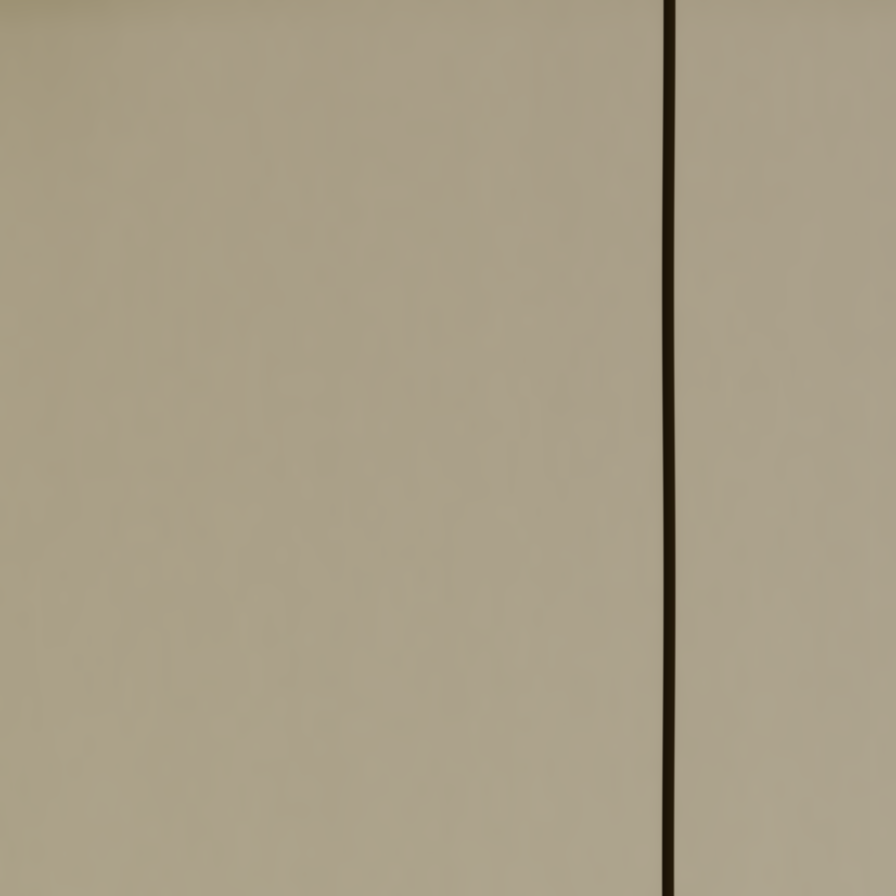
This texture is drawn by a Shadertoy shader. Its source:

```glsl
// Draws a warm beige brushed panel split by one thin, slightly wavering dark vertical seam.

const vec3 PANEL_TOP = vec3(0.658, 0.616, 0.525);
const vec3 PANEL_BOTTOM = vec3(0.677, 0.640, 0.548);
const vec3 RIGHT_TINT = vec3(0.004, 0.005, 0.012);
const vec3 CORNER_SHADE = vec3(0.045, 0.045, 0.065);
const vec3 SEAM_COLOR = vec3(0.120, 0.085, 0.030);
const float SEAM_X = 0.7464;
const float SEAM_HALF_WIDTH = 0.0066;
const float SEAM_SOFTNESS = 0.0016;
const float WAVER_SIZE = 0.0008;
const float WAVER_PERIOD = 0.65;
const float HALO_WIDTH = 0.012;
const float HALO_STRENGTH = 0.022;
const float STREAK_STRENGTH = 0.008;
const float MOTTLE_STRENGTH = 0.006;
const float TAU = 6.28318;

float hash(vec2 p) {
    vec3 q = fract(vec3(p.xyx) * 0.1031);
    q += dot(q, q.yzx + 33.33);
    return fract((q.x + q.y) * q.z);
}

float valueNoise(vec2 p) {
    vec2 cell = floor(p);
    vec2 f = fract(p);
    f = f * f * (3.0 - 2.0 * f);
    float low = mix(hash(cell), hash(cell + vec2(1.0, 0.0)), f.x);
    float high = mix(hash(cell + vec2(0.0, 1.0)), hash(cell + vec2(1.0, 1.0)), f.x);
    return mix(low, high, f.y);
}

// Broad light falloff with a faint darkening along the top edge
vec3 panelColor(vec2 uv) {
    vec3 color = mix(PANEL_BOTTOM, PANEL_TOP, uv.y);
    color += RIGHT_TINT * (2.0 * uv.x - 1.0);
    float topShade = smoothstep(0.955, 1.01, uv.y);
    float sideWeight = 0.25 + 0.65 * smoothstep(0.45, 0.0, uv.x)
                     + 0.25 * smoothstep(0.75, 1.0, uv.x);
    float leftCorner = smoothstep(0.22, 0.0, length((uv - vec2(0.0, 1.0)) * vec2(1.0, 0.8)));
    return color - CORNER_SHADE * (0.7 * topShade * sideWeight + 0.4 * leftCorner);
}

// Long vertical streaks over soft, low-contrast mottling
float panelGrain(vec2 uv) {
    float streaks = 0.0;
    float weight = 0.5;
    vec2 scale = vec2(14.0, 1.2);
    for (int i = 0; i < 3; i++) {
        streaks += weight * (valueNoise(uv * scale + 17.0 * float(i)) - 0.5);
        scale *= vec2(2.3, 1.7);
        weight *= 0.6;
    }
    float mottle = valueNoise(uv * vec2(70.0, 42.0) + 91.0) - 0.5;
    return STREAK_STRENGTH * streaks + MOTTLE_STRENGTH * mottle;
}

void mainImage(out vec4 fragColor, in vec2 fragCoord) {
    vec2 uv = fragCoord / iResolution.xy;
    vec3 color = panelColor(uv) + panelGrain(uv);

    // Seam with a soft halo, widest on its left side
    float center = SEAM_X + WAVER_SIZE * cos(TAU * (1.0 - uv.y) / WAVER_PERIOD);
    float offset = uv.x - center;
    float edge = abs(offset) - SEAM_HALF_WIDTH;
    float haloSide = offset < 0.0 ? 1.0 : 0.6;
    color -= HALO_STRENGTH * haloSide * exp(-max(edge, 0.0) * 2.5 / HALO_WIDTH);

    float blur = max(SEAM_SOFTNESS, 0.75 / iResolution.x);
    float seam = 1.0 - smoothstep(-blur, blur, edge);
    vec3 seamColor = SEAM_COLOR * (1.0 + 0.25 * offset / SEAM_HALF_WIDTH);
    fragColor = vec4(mix(color, seamColor, seam), 1.0);
}
```
